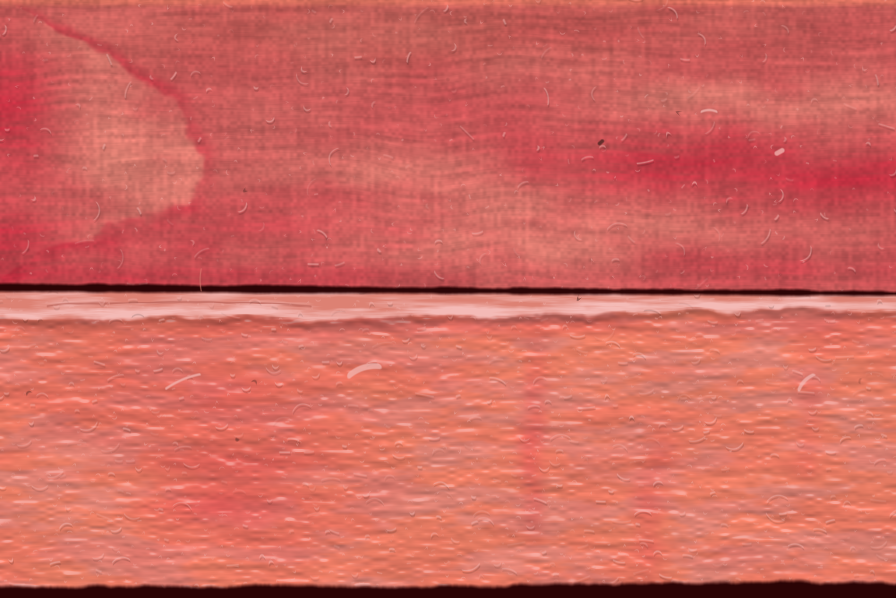
Give the GLSL for this texture, as a Shadertoy shader.

```glsl
const vec3 ROSE = vec3(0.78, 0.355, 0.35);
const vec3 CRIMSON = vec3(0.74, 0.17, 0.24);
const vec3 SALMON = vec3(0.865, 0.505, 0.45);
const vec3 UMBER = vec3(0.69, 0.34, 0.30);
const vec3 ORANGE = vec3(0.9, 0.48, 0.385);
const vec3 CORAL = vec3(0.86, 0.34, 0.33);
const vec3 PALE = vec3(0.95, 0.71, 0.69);
const vec3 DARK = vec3(0.17, 0.014, 0.018);
const float SOFT = 0.0018;
const float GRAIN = 0.26;
const float RELIEF = 0.3;
const float GAP_TOP = 0.526;
const float GAP_BOTTOM = 0.513;
const float BASE = 0.02;

float hash(vec2 p) {
  vec3 q = fract(p.xyx * 0.1031);
  q += dot(q, q.yzx + 33.33);
  return fract((q.x + q.y) * q.z);
}

float noise(vec2 p) {
  vec2 i = floor(p), f = fract(p);
  f = f * f * (3.0 - 2.0 * f);
  return mix(mix(hash(i), hash(i + vec2(1, 0)), f.x),
             mix(hash(i + vec2(0, 1)), hash(i + 1.0), f.x), f.y);
}

float fbm(vec2 p) {
  float sum = 0.0, amp = 0.53;
  for (int i = 0; i < 4; i++) {
    sum += amp * noise(p);
    p = p * 2.03 + 17.1;
    amp *= 0.5;
  }
  return sum;
}

vec2 warp(vec2 p) {
  return p + 0.1 * (vec2(fbm(p * 6.0), fbm(p * 6.0 + 31.0)) - 0.5);
}

float blob(vec2 p, float x, float y, float w, float h) {
  vec2 d = (p - vec2(x, y)) / vec2(w, h);
  return exp(-dot(d, d));
}

// Bent splinter of wood
float chip(vec2 d, float angle, float len, float width, float bend) {
  float c = cos(angle), s = sin(angle);
  d = vec2(c * d.x + s * d.y, c * d.y - s * d.x);
  d.y += bend * d.x * d.x / len;
  float dist = length(vec2(max(abs(d.x) - len, 0.0), d.y)) - width;
  float blur = max(SOFT, 0.7 / iResolution.y);
  return 1.0 - smoothstep(-blur, blur, dist);
}

// Random splinters, at most one per grid cell
float scatter(vec2 p, vec2 cell, float spread, float len, float width, float seed) {
  float mask = 0.0;
  for (int k = 0; k < 9; k++) {
    vec2 id = floor(p / cell) + vec2(k % 3 - 1, k / 3 - 1), key = id + seed;
    if (hash(key) > 0.5) continue;
    vec2 centre = (id + vec2(hash(key + 11.3), hash(key + 27.7))) * cell;
    float size = hash(key + 41.9);
    float angle = (hash(key + 53.1) - 0.5) * spread;
    float shape = chip(p - centre, angle, len * (0.15 + size * size), width * (1.4 - 0.6 * size), hash(key + 67.3) - 0.5);
    mask = max(mask, shape * (0.25 + 0.75 * hash(key + 79.0)));
  }
  return mask;
}

vec3 upperBoard(vec2 p) {
  vec2 w = warp(p);
  float streak = fbm(vec2(p.x * 9.0, p.y * 120.0 + 3.0 * noise(p * 7.0)));
  float mottle = fbm(p * vec2(7.0, 18.0) + 5.0) - 0.5;
  float stain = 0.8 * blob(w, 0.0, 0.8, 0.09, 0.1) + 0.7 * blob(w, 0.0, 0.6, 0.1, 0.06)
    + 0.85 * blob(w, 1.12, 0.715, 0.22, 0.06) + 0.85 * blob(w, 1.48, 0.69, 0.18, 0.055)
    + 0.4 * blob(w, 0.42, 0.61, 0.3, 0.035) + 0.55 * blob(p, 0.3, 0.535, 0.5, 0.02)
    + 0.3 * blob(w, 1.35, 0.54, 0.35, 0.04) + 0.5 * max(mottle, 0.0);
  float bare = 0.75 * blob(w, 0.73, 0.68, 0.2, 0.07) + 0.75 * blob(w, 0.9, 0.59, 0.34, 0.045)
    + 0.6 * blob(w, 1.28, 0.83, 0.28, 0.04) - 0.9 * mottle;
  // Pale sapwood with a broken crimson rim
  float rise = p.y - 0.71;
  float edge = min(0.322 - 3.6 * rise * rise - p.x, p.y - 0.55 - 0.36 * p.x) + 0.11 * (fbm(p * 11.0) - 0.5);
  bare += 0.7 * smoothstep(-0.01, 0.02, edge) * smoothstep(0.02, 0.2, p.x);
  stain += 0.6 * noise(p * 16.0) * smoothstep(-0.04, 0.0, edge) * (1.0 - smoothstep(-0.002, 0.012, edge));
  vec3 col = mix(ROSE, UMBER, 0.5 * blob(w, 0.75, 0.96, 0.65, 0.07));
  col = mix(col, SALMON, clamp(bare, 0.0, 1.0));
  col = mix(col, CRIMSON, min(stain * (0.5 + 0.8 * streak), 0.92));
  col = mix(col, ORANGE, 0.7 * smoothstep(0.985, 0.998, p.y));
  float saw = noise(p * vec2(130.0, 9.0)) + 1.6 * noise(p * 170.0) - 1.3;
  return col * (1.0 + GRAIN * (streak - 0.5) + 0.08 * saw);
}

float ridges(vec2 p) {
  p.y += 0.012 * noise(p * vec2(7.0, 12.0));
  return 0.6 * noise(p * vec2(28.0, 88.0)) + 0.4 * noise(p * vec2(70.0, 170.0));
}

vec3 lowerBoard(vec2 p) {
  vec2 w = warp(p);
  float red = 0.7 * blob(w, 0.4, 0.19, 0.16, 0.09) + 0.4 * blob(w, 0.3, 0.36, 0.4, 0.08)
    + 0.55 * blob(w, 0.9, 0.27, 0.022, 0.15) + 0.45 * blob(w, 1.1, 0.14, 0.025, 0.13)
    + 0.3 * blob(w, 1.37, 0.28, 0.03, 0.14) + 0.4 * blob(p, 0.8, 0.46, 0.9, 0.03);
  float layer = fbm(p * vec2(9.0, 100.0));
  vec3 col = mix(ORANGE, SALMON, smoothstep(0.4, 0.65, fbm(p * vec2(11.0, 40.0) + 9.0)));
  col = mix(col, CORAL, clamp(red + 0.6 * fbm(p * vec2(8.0, 26.0)) - 0.27, 0.0, 0.9));
  float lit = ridges(p) - ridges(p + vec2(0.001, 0.005));
  col *= 1.0 + RELIEF * lit + 0.2 * (layer - 0.5);
  col = mix(col, PALE, 0.6 * smoothstep(0.14, 0.42, lit));
  // Pale torn lip
  float lip = 0.459 + 0.014 * smoothstep(0.8, 1.2, p.x) + 0.02 * fbm(vec2(p.x * 17.0, 3.0));
  float crest = 1.0 - smoothstep(0.008, 0.02, p.y - lip);
  vec3 lipCol = mix(SALMON, PALE, clamp(0.6 * crest + 2.2 * layer - 0.75, 0.0, 1.1));
  lipCol = mix(lipCol, UMBER, 0.6 * chip(p - vec2(0.3, 0.49 + 0.01 * layer), 0.0, 0.22, 0.0015, 0.03));
  col *= 1.0 - 0.2 * blob(p, p.x, lip - 0.007, 1.0, 0.007);
  return mix(col, lipCol, smoothstep(lip - 0.005, lip + 0.004, p.y + 0.01 * layer - 0.005));
}

void mainImage(out vec4 fragColor, in vec2 fragCoord) {
  vec2 p = fragCoord / iResolution.xy * vec2(1.5, 1.0);
  float rough = fbm(vec2(p.x * 32.0, 5.0)) - 0.5;
  float top = GAP_TOP - 0.009 * p.x + 0.005 * rough;
  float bottom = GAP_BOTTOM - 0.0045 * p.x - 0.003 * rough;
  bool above = p.y > 0.5 * (top + bottom);
  vec3 col = above ? upperBoard(p) : lowerBoard(p);

  // Chips, shadows and specks
  vec2 cell = above ? vec2(0.055) : vec2(0.05, 0.024);
  float spread = above ? 3.0 : 0.8;
  float chips = scatter(p, cell, spread, 0.014, 0.0013, 3.0);
  float shade = scatter(p + vec2(-0.001, 0.004), cell, spread, 0.014, 0.0013, 3.0);
  chips = max(chips, 0.8 * scatter(p, cell * 0.5, spread, 0.003, 0.001, 83.0));
  float large = chip(p - vec2(0.608, 0.385), 0.3, 0.025, 0.005, 0.2)
    + chip(p - vec2(1.347, 0.363), 0.8, 0.017, 0.003, 0.2) + chip(p - vec2(0.305, 0.365), 0.4, 0.03, 0.002, 0.1)
    + chip(p - vec2(1.187, 0.816), 0.0, 0.012, 0.002, 0.2) + chip(p - vec2(1.305, 0.746), 0.5, 0.005, 0.004, 0.0);
  col = mix(col * (1.0 - 0.15 * shade), PALE, 0.75 * max(0.75 * chips, min(large, 1.0)));
  float specks = chip(p - vec2(1.006, 0.762), 0.7, 0.003, 0.003, 0.0);
  specks = max(specks, 0.7 * scatter(p, vec2(0.2), 3.0, 0.003, 0.002, 29.0));
  col = mix(col, UMBER * 0.4, 0.75 * specks);

  // Dark joints
  float wood = above ? smoothstep(top - 0.003, top + 0.004, p.y) : 1.0 - smoothstep(bottom - 0.005, bottom + 0.003, p.y);
  float base = BASE + 0.006 * smoothstep(0.7, 1.2, p.x) + 0.009 * rough;
  wood *= smoothstep(base - 0.005, base + 0.005, p.y);
  col = mix(DARK, col, wood);
  col = mix(col, SALMON, 0.7 * chip(p - vec2(0.335, 0.532), 1.57, 0.018, 0.0008, 0.1));
  fragColor = vec4(clamp(col, 0.0, 1.0), 1.0);
}
```
